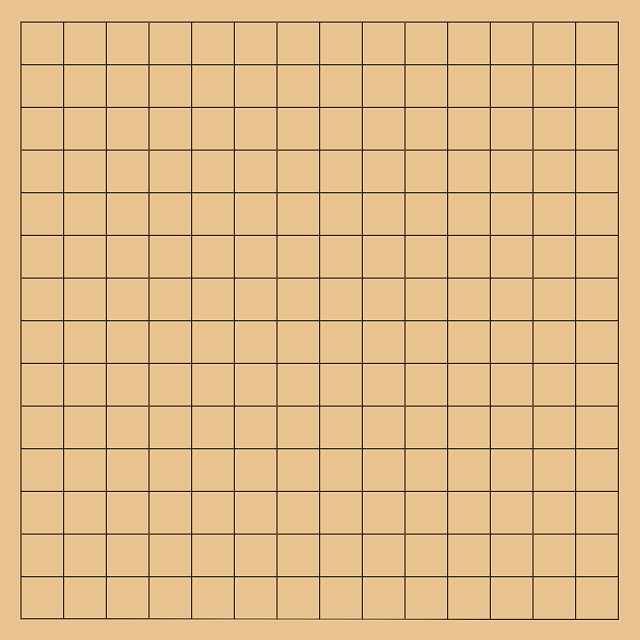
Write a three.js fragment shader that draws this pattern.

```glsl
varying vec2 vUv;

const float CELLS = 14.0;
const float PITCH = 1.0 / 15.0;

// Antialiased coverage of a stroke at the given distances from its centre.
vec2 stroke(vec2 dist, float width, float pixel) {
  return clamp((0.5 * width - dist) / pixel + 0.5, 0.0, 1.0);
}

void main() {
  float pixel = max(fwidth(vUv.x), 0.0001);
  vec2 grid = vUv - vec2(0.0328, 0.0322);

  // The bottom rule tilts slightly down to the right.
  float bottomRow = 1.0 - step(0.5 * PITCH, grid.y);
  grid.y -= bottomRow * 0.001 * (1.0 - smoothstep(0.1, 0.9, vUv.x));

  // Distances to the nearest vertical and horizontal rule, ending at the frame.
  vec2 nearest = clamp(floor(grid / PITCH + 0.5), 0.0, CELLS);
  vec2 toRule = abs(grid - nearest * PITCH);
  float halfSpan = 0.5 * CELLS * PITCH;
  vec2 beyond = max(abs(grid - halfSpan) - halfSpan, 0.0);
  vec2 dist = max(toRule, beyond.yx);

  // Dark rules, with the bottom one worn towards its middle.
  vec2 ink = stroke(dist, 0.0018, pixel);
  float wear = smoothstep(0.18, 0.42, vUv.x) * (1.0 - smoothstep(0.55, 0.78, vUv.x));
  ink.y *= 1.0 - 0.3 * bottomRow * wear;

  // Pale fringe on both sides of each rule.
  vec2 fringe = stroke(dist, 0.0055, pixel);

  vec3 color = vec3(0.91, 0.76, 0.56);
  color = mix(color, vec3(0.99, 0.84, 0.62), max(fringe.x, fringe.y));
  color = mix(color, vec3(0.04, 0.03, 0.02), max(ink.x, ink.y));
  gl_FragColor = vec4(color, 1.0);
}
```
